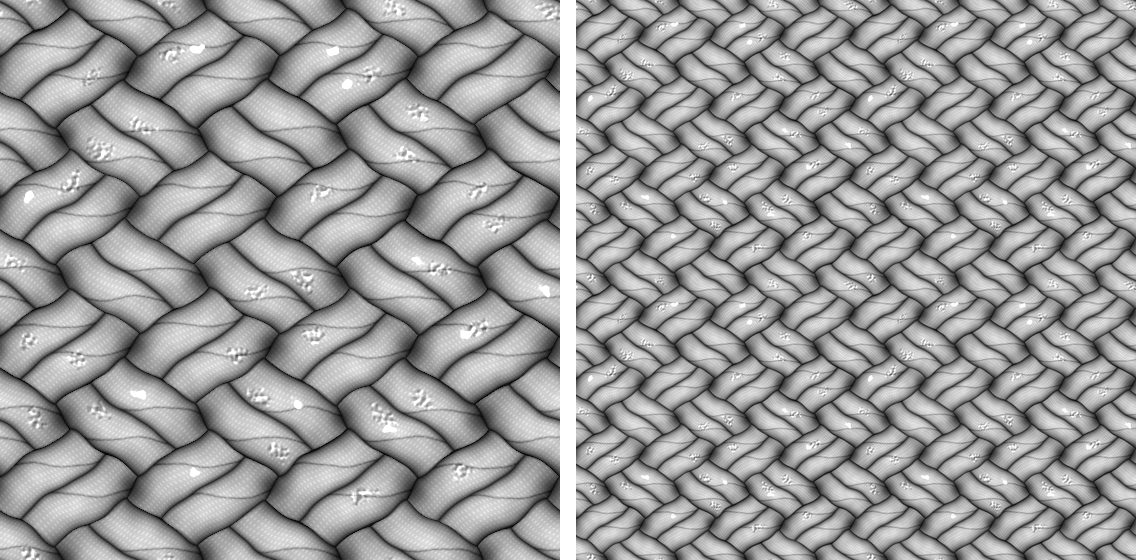
Left, the tile; right, the same tile 2 across and 2 down.
Write a three.js fragment shader that draws this texture map.

```glsl
// Grey basket weave: paired, plump yarns cross on the diagonal, four repeats each way.
// Every yarn is a rounded tube that rises and dives; the highest one shows, and
// height gaps give the creases. Fibres, pinch lines, scuffs and flecks add detail.

varying vec2 vUv;

const float PI = 3.14159265;
const float REPEATS = 4.0;
const vec2 RISING_HOME = vec2(0.443, 0.518);  // centre of a rising pair in its cell
const vec2 FALLING_HOME = vec2(0.943, 0.018); // centre of a falling pair
const vec2 PAIR_OFFSET = vec2(0.097, -0.106); // pair centre to yarn centre
const float TILT = 0.62;           // yarn angle in radians
const float HALF_WIDTH = 0.185;
const float HALF_WAVE = 0.75;      // from the crest to the trough of a yarn
const float RISE = 0.15;
const float ROUNDNESS = 0.19;
const float BEND = 0.022;
const float WARP = 0.022;
const float FIBRE_PITCH = 0.027;
const float FIBRE_DEPTH = 0.055;
const float PINCH_WIDTH = 0.009;
const float SCUFF_SHARE = 0.48;
const float FLECK_SHARE = 0.17;
const float SHADE_LOW = 0.10;
const float SHADE_RANGE = 0.78;

float hash(vec2 p) {
  return fract(sin(dot(p, vec2(127.1, 311.7))) * 43758.5);
}

vec2 hash2(vec2 p) {
  return vec2(hash(p), hash(p + 57.3));
}

float corner(vec2 cell, vec2 f, vec2 o, float period) {
  float a = 2.0 * PI * hash(mod(cell + o, period) + period);
  return dot(vec2(cos(a), sin(a)), f - o);
}

// Gradient noise over the canvas, wrapping after "period" cells.
float noise(vec2 uv, float period) {
  vec2 x = uv * period, c = floor(x), f = fract(x);
  vec2 s = f * f * f * (f * (f * 6.0 - 15.0) + 10.0);
  float low = mix(corner(c, f, vec2(0.0), period), corner(c, f, vec2(1.0, 0.0), period), s.x);
  float high = mix(corner(c, f, vec2(0.0, 1.0), period), corner(c, f, vec2(1.0), period), s.x);
  return mix(low, high, s.y);
}

void main() {
  vec2 p = vUv * REPEATS;
  p += WARP * vec2(noise(vUv, 16.0), noise(vUv, 19.0));

  // Find the highest yarn here and the height of the runner-up.
  float top = -9.0, below = -9.0, lean = 1.0;
  vec2 yarn = vec2(0.0), local = vec2(0.0), seed = vec2(0.0);
  vec2 axis = vec2(cos(TILT), sin(TILT));
  for (int k = 0; k < 4; k++) {
    float dir = k < 2 ? 1.0 : -1.0;
    float side = mod(float(k), 2.0) * 2.0 - 1.0;
    vec2 home = k < 2 ? RISING_HOME : FALLING_HOME;
    for (int j = -1; j <= 1; j++) {
      for (int i = -1; i <= 1; i++) {
        vec2 cell = floor(p - home + 0.5) + vec2(float(i), float(j));
        vec2 id = mod(cell, REPEATS) + float(k) * vec2(7.0, 13.0);
        vec2 q = (p - home - cell) * vec2(dir, 1.0) - side * PAIR_OFFSET;
        q += 0.025 * (hash2(id) - 0.5);
        float u = dot(q, axis);
        float v = dot(q, vec2(-axis.y, axis.x)) + BEND * sin(u * 9.0);
        float t = abs(v) / (HALF_WIDTH * (0.96 + 0.08 * hash(id + 3.7)));
        float h = RISE * cos(PI * min(abs(u) / HALF_WAVE, 1.0))
          + ROUNDNESS * (sqrt(max(1.0 - t * t, 0.0)) - 4.0 * max(t - 1.0, 0.0));
        if (h > top) {
          below = top;
          top = h;
          yarn = vec2(u, v);
          local = q;
          seed = id;
          lean = dir;
        } else {
          below = max(below, h);
        }
      }
    }
  }

  // Body shading: round across the yarn, fading as it dives.
  float across = clamp(yarn.y / HALF_WIDTH, -1.0, 1.0);
  float dome = sqrt(1.0 - across * across);
  float lift = 0.5 + 0.5 * cos(PI * min(abs(yarn.x) / HALF_WAVE, 1.0));
  float shade = SHADE_LOW + SHADE_RANGE * dome * mix(0.55, 1.0, lift);

  // Fibres: a fine net wrapped round the tube.
  float angle = asin(across);
  float wobble = 3.0 * noise(vUv, 24.0);
  float rings = sin(2.0 * PI * yarn.x / FIBRE_PITCH + 5.0 * angle + wobble);
  float strands = sin(angle * 2.0 * HALF_WIDTH / FIBRE_PITCH * 2.0 + 6.0 * yarn.x - wobble);
  shade += FIBRE_DEPTH * dome * (0.5 * rings + 0.35 * strands + 0.5 * rings * strands);
  shade += 0.06 * noise(vUv, 40.0);

  // Pinch line: a thin, nearly level fold with a soft shadow under it.
  float fold = local.y - 0.05 * lean - 0.08 * local.x + 0.025 * sin(local.x * 9.0);
  shade -= 0.20 * exp(-pow(fold / PINCH_WIDTH, 2.0));
  shade -= 0.07 * exp(-abs(fold) / 0.04) * step(fold, 0.0);

  // Scuffs: ragged, embossed patches on some yarns.
  float grain = noise(vUv, 112.0);
  float relief = grain - noise(vUv + vec2(0.003, -0.003), 112.0);
  vec2 spot = (hash2(seed + 11.0) - 0.5) * vec2(0.46, 0.12);
  float reach = length((yarn - spot) * vec2(0.75, 1.25)) + 0.06 * noise(vUv, 48.0);
  float scuff = smoothstep(0.085, 0.04, reach) * step(hash(seed + 21.0), SCUFF_SHARE);
  shade += scuff * (0.5 * relief + 0.22 * smoothstep(0.05, 0.4, grain) - 0.03);

  // Creases between yarns and dark pits at the crossings.
  float gap = top - below;
  shade *= 1.0 - 0.55 * exp(-gap / 0.03) - 0.22 * exp(-gap / 0.12);
  vec2 h = abs(fract(p - RISING_HOME) - 0.5);
  float pit = min(length(h - vec2(0.0, 0.5)), length(h - vec2(0.5, 0.0)));
  shade *= 1.0 - 0.5 * exp(-pit * pit / 0.012);

  // Flecks: small, bare white spots.
  vec2 bare = (hash2(seed + 31.0) - 0.5) * vec2(0.3, 0.08);
  float edge = length((yarn - bare) * vec2(0.8, 1.2)) + 0.04 * noise(vUv, 72.0);
  float fleck = smoothstep(0.042, 0.032, edge) * step(hash(seed + 41.0), FLECK_SHARE);
  shade = mix(shade, 1.0, fleck);

  gl_FragColor = vec4(vec3(clamp(shade, 0.0, 1.0)), 1.0);
}
```
